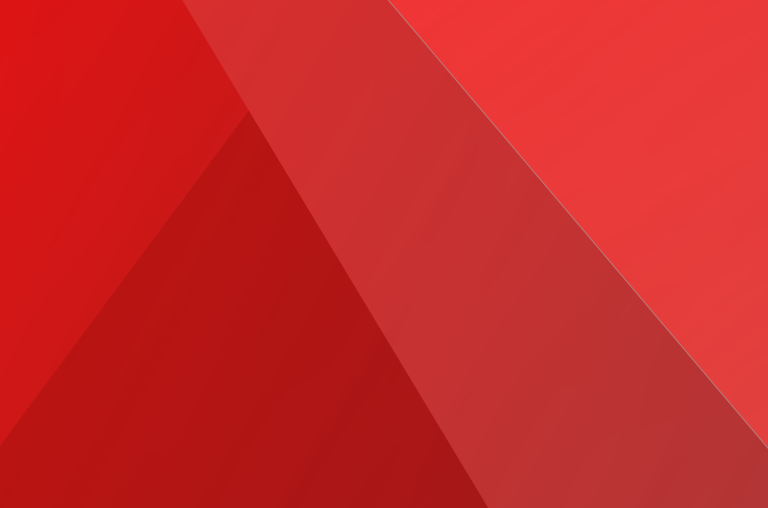
Write a WebGL 1 fragment shader that draws this background.

```glsl
precision highp float;
// Overlapping red paper panels with diagonal shading, faint grain and one pale crease.

uniform vec2 u_resolution;

#define ASPECT 1.517
#define GRAIN 0.010
#define GRAIN_SCALE 26.0
#define CREASE_WIDTH 0.0019
#define CREASE_STRENGTH 0.65
#define SHADE_DIR vec2(0.866, -0.5)
#define SHEEN_DIR vec2(0.6, -0.8)

float hash(vec2 p) {
  return fract(sin(dot(p, vec2(127.1, 311.7))) * 43758.5453);
}

float noise(vec2 p) {
  vec2 i = floor(p);
  vec2 f = fract(p);
  f = f * f * (3.0 - 2.0 * f);
  return mix(mix(hash(i), hash(i + vec2(1.0, 0.0)), f.x),
             mix(hash(i + vec2(0.0, 1.0)), hash(i + vec2(1.0, 1.0)), f.x), f.y);
}

// Signed distance to the line from a to b, positive on its left.
float lineSide(vec2 p, vec2 a, vec2 b) {
  vec2 d = normalize(b - a);
  vec2 r = p - a;
  return d.x * r.y - d.y * r.x;
}

// Streaks stretched at right angles to the shading direction.
float grain(vec2 p, vec2 dir) {
  vec2 q = vec2(dot(p, dir), dot(p, vec2(-dir.y, dir.x)));
  return noise(q * GRAIN_SCALE * vec2(1.0, 0.12)) - 0.5;
}

void main() {
  vec2 p = gl_FragCoord.xy / u_resolution * vec2(ASPECT, 1.0);
  float aa = 0.7 / u_resolution.y;

  // Distance along each gradient, measured from the top left corner.
  vec2 fromCorner = p - vec2(0.0, 1.0);
  float shade = dot(fromCorner, SHADE_DIR);
  float sheen = dot(fromCorner, SHEEN_DIR);

  // Panel colours.
  vec3 bright = mix(vec3(0.870, 0.078, 0.078), vec3(0.800, 0.094, 0.094), shade / 0.51);
  vec3 dark = mix(vec3(0.730, 0.078, 0.071), vec3(0.650, 0.090, 0.090), (shade - 0.45) / 0.86);
  vec3 band = mix(vec3(0.850, 0.180, 0.180), vec3(0.714, 0.204, 0.204), (shade - 0.33) / 1.34);
  vec3 light = mix(vec3(0.940, 0.208, 0.208), vec3(0.880, 0.252, 0.245), (sheen - 0.48) / 1.13);

  // Panel edges.
  float foldEdge = lineSide(p, vec2(0.492, 0.783), vec2(0.0, 0.1225));
  float bandEdge = lineSide(p, vec2(0.360, 1.0), vec2(0.9644, 0.0));
  float lightEdge = lineSide(p, vec2(0.767, 1.0), vec2(1.518, 0.1166));
  float inLight = smoothstep(-aa, aa, lightEdge);

  // Stack the panels from back to front.
  vec3 color = mix(bright, dark, smoothstep(-aa, aa, foldEdge));
  color = mix(color, band, smoothstep(-aa, aa, bandEdge));
  color = mix(color, light, inLight);

  // Faint streaks, finer and wavier on the light panel.
  vec2 wavy = p * 1.6 + 0.02 * noise(p * 7.0);
  float streak = mix(grain(p, SHADE_DIR), grain(wavy, SHEEN_DIR), inLight);
  color += GRAIN * streak * vec3(1.0, 0.5, 0.5);

  // Pale crease along the light panel.
  float crease = 1.0 - smoothstep(0.0, CREASE_WIDTH * 0.5 + aa, abs(lightEdge));
  color = mix(color, vec3(0.70, 0.56, 0.56), crease * CREASE_STRENGTH);

  gl_FragColor = vec4(color, 1.0);
}
```
